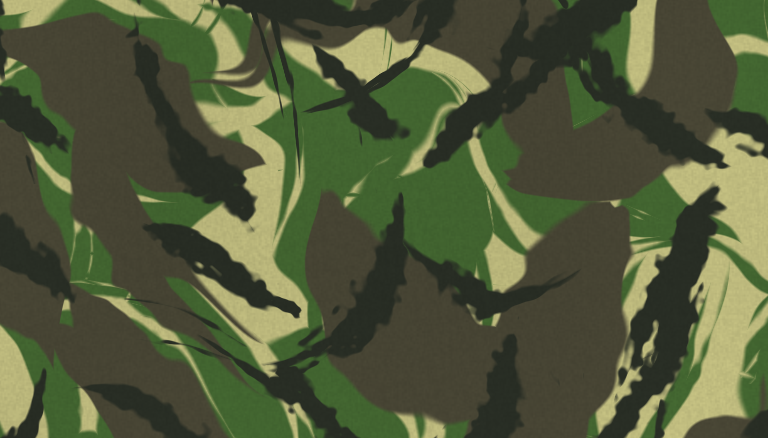
This pattern is drawn by a Shadertoy shader. Its source:

```glsl
// Woodland camouflage cloth: sand, green and brown lobes under ragged black brush strokes.
#define BLACK_CELL 0.35
#define BROWN_CELL 0.54
#define GREEN_CELL 0.58
#define SLIT_CELL 0.29
#define STREAK_CELL 0.37
#define WARP 0.075
#define FORK 0.20
#define SOFT 0.0065
#define WEAVE 0.05

const vec3 SAND  = vec3(0.735, 0.72, 0.485);
const vec3 GREEN = vec3(0.255, 0.39, 0.185);
const vec3 BROWN = vec3(0.275, 0.265, 0.20);
const vec3 BLACK = vec3(0.155, 0.175, 0.14);

float hash(vec2 p) {
    return fract(sin(dot(p, vec2(127.1, 311.7))) * 43758.5453);
}

// Smooth value noise in 0..1
float noise(vec2 p) {
    vec2 i = floor(p), f = fract(p);
    f = f * f * (3.0 - 2.0 * f);
    float low  = mix(hash(i), hash(i + vec2(1, 0)), f.x);
    float high = mix(hash(i + vec2(0, 1)), hash(i + vec2(1, 1)), f.x);
    return mix(low, high, f.y);
}

// Signed field of one bent, tapered stroke per cell.
// size: half length and half width; grain: edge noise frequency along and across;
// fork: how far the tail spreads into two prongs
float strokes(vec2 p, float cell, vec2 size, vec2 grain, float ragged, float fork, float seed) {
    p = p / cell + seed;
    vec2 home = floor(p);
    float field = 1e3;
    for (int j = -1; j <= 1; j++)
    for (int i = -1; i <= 1; i++) {
        vec2 id = home + vec2(i, j);
        float pick = hash(id + 3.1), turn = hash(id + 7.7);
        vec2 jitter = vec2(hash(id), hash(id + 19.3)) - 0.5;
        vec2 q = p - id - 0.5 - 0.6 * jitter;

        // Most strokes fall to the right, the others rise steeply
        float angle = (pick < 0.62 ? -0.6 : 0.95) + 0.9 * (turn - 0.5);
        if (hash(id + 31.0) < 0.5) angle += 3.14159;
        float c = cos(angle), s = sin(angle);
        q = vec2(c * q.x + s * q.y, c * q.y - s * q.x);
        q.y += (hash(id + 11.0) - 0.5) * 1.8 * (q.x * q.x - 0.1);

        // Round at one end, drawn out and split at the other
        vec2 span = size * mix(0.75, 1.25, hash(id + 23.0));
        float t = q.x / span.x;
        float halfWidth = span.y * (1.0 - t * t) * max(1.0 + 0.5 * t, 0.2);
        float prong = fork * hash(id + 47.0) * clamp(-t, 0.0, 1.0);
        float across = abs(abs(q.y) - prong);

        // Long bristle marks and small bumps along the edge
        float fray = 0.7 - 0.4 * clamp(t, -1.0, 1.0);
        float rough = (noise(q * grain + 40.0 * turn) - 0.5) * fray;
        rough += 0.5 * (noise(q * grain.y * 1.4 + 90.0 * pick) - 0.5);
        field = min(field, across - halfWidth + ragged * rough);
    }
    return field * cell;
}

float cover(float field) {
    return smoothstep(SOFT, -SOFT, field);
}

void mainImage(out vec4 fragColor, in vec2 fragCoord) {
    vec2 p = fragCoord / iResolution.y;

    // Gentle warp makes the large lobes organic
    vec2 bent = p + WARP * (2.0 * vec2(noise(p * 5.0), noise(p * 5.0 + 37.0)) - 1.0);

    float green = strokes(bent, GREEN_CELL, vec2(0.70, 0.43), vec2(2.0, 5.0), 0.13, 0.0, 5.3);
    float slits = strokes(bent, SLIT_CELL, vec2(0.80, 0.06), vec2(3.0, 8.0), 0.06, 0.12, 61.6);
    float streaks = strokes(bent, STREAK_CELL, vec2(0.75, 0.06), vec2(3.0, 8.0), 0.06, 0.2, 12.4);
    float brown = strokes(bent, BROWN_CELL, vec2(0.66, 0.235), vec2(2.5, 6.0), 0.16, 0.12, 24.8);
    float black = strokes(p + 0.4 * (bent - p), BLACK_CELL, vec2(0.68, 0.11),
                          vec2(4.0, 14.0), 0.14, FORK, 83.4);

    // Sand ground, green lobes cut by thin slits, then brown, then black
    float leaf = min(max(green, -slits), streaks);
    vec3 color = mix(SAND, GREEN, cover(leaf));
    color = mix(color, BROWN, cover(brown));
    color = mix(color, BLACK, cover(black));

    // Fine weave and uneven dye
    float thread = noise(p * vec2(150.0, 240.0)) + noise(p * vec2(260.0, 120.0)) - 1.0;
    color *= 1.0 + WEAVE * thread + 0.06 * (noise(p * 2.5 + 9.0) - 0.5);

    fragColor = vec4(color, 1.0);
}
```
